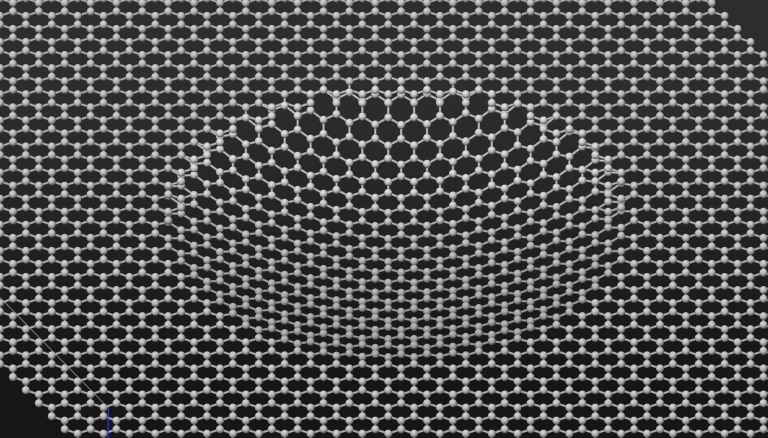
Write a WebGL 2 fragment shader that draws this pattern.

```glsl
#version 300 es
precision highp float;
// A honeycomb sheet of grey balls and rods, seen at a slant, with a round
// dent pressed into its middle. Each pixel is traced back to the flat sheet,
// then the nearby lattice cells are projected and drawn from far to near.

#define PITCH 0.0337        // cell width, canvas width = 1
#define ROW 0.0170          // foreshortened row spacing
#define BALL 0.0053         // ball radius
#define ROD 0.0016          // rod half width
#define DENT_CENTER vec2(0.517, 0.2995)
#define DENT_RADIUS vec3(0.306, 0.161, 0.200)  // sideways, far, near
#define DENT_DEPTH 0.051
#define DENT_SKEW 0.42      // steepens the far wall
#define RIM_START 0.88      // inner limit of the doubled far rim
#define SHEET_EDGES vec2(0.072, 1.508)  // limits of x + y
#define LIGHT vec3(-0.20, 0.42, 0.88)

uniform vec2 u_resolution;
out vec4 fragColor;

float segmentDistance(vec2 p, vec2 a, vec2 b) {
    vec2 ab = b - a;
    return length(p - a - ab * clamp(dot(p - a, ab) / dot(ab, ab), 0.0, 1.0));
}

float coverage(float d, float pixel) {
    return clamp(0.5 - d / pixel, 0.0, 1.0);
}

// Position within the dent, where its rim has length 1.
vec2 dentPosition(vec2 s) {
    vec2 t = s - DENT_CENTER;
    return t / vec2(DENT_RADIUS.x, t.y > 0.0 ? DENT_RADIUS.y : DENT_RADIUS.z);
}

// Drop of the sheet on the canvas at a flat sheet position.
float dentDrop(vec2 s) {
    vec2 t = dentPosition(s);
    return DENT_DEPTH * max(0.0, 1.0 - dot(t, t)) * (1.0 + DENT_SKEW * t.y);
}

vec2 project(vec2 s, float dented) {
    return s - vec2(0.0, dented * dentDrop(s));
}

// Inverse of project, by bisection along y.
vec2 unproject(vec2 p) {
    float low = p.y, high = p.y + 0.07;
    for (int i = 0; i < 10; i++) {
        float middle = 0.5 * (low + high);
        if (middle - dentDrop(vec2(p.x, middle)) < p.y) low = middle;
        else high = middle;
    }
    return vec2(p.x, 0.5 * (low + high));
}

bool onSheet(vec2 s) {
    return s.x + s.y > SHEET_EDGES.x && s.x + s.y < SHEET_EDGES.y;
}

// The flat sheet overlaps the far rim of the dent in a narrow band.
bool onRim(vec2 s) {
    vec2 t = dentPosition(s);
    float rho = length(t);
    return t.y > -0.08 && rho > RIM_START && rho < 1.0;
}

// Walls turned to the viewer are brighter, those turned away dimmer.
float wallLight(vec2 s) {
    vec2 e = vec2(0.0, 0.012);
    float stretch = 1.0 - (dentDrop(s + e) - dentDrop(s - e)) / (2.0 * e.y);
    return clamp(pow(stretch, 0.35), 0.85, 1.08);
}

// Paints one lit ball over layer = (premultiplied grey, alpha).
void paintBall(inout vec2 layer, vec2 offset, float pixel) {
    vec2 n = offset / BALL;
    vec3 normal = vec3(n, sqrt(max(0.0, 1.0 - dot(n, n))));
    float lit = max(0.0, dot(normal, normalize(LIGHT)));
    float grey = mix(0.31, 0.81, lit);
    layer = mix(layer, vec2(grey, 1.0), coverage(length(offset) - BALL, pixel));
}

// Adds the cells around p: a ball pair and three rods per cell.
void drawLattice(vec2 p, vec2 s, float dented, float pixel, inout vec2 balls, inout float rodDistance) {
    float nearRow = round(s.y / ROW);
    for (float dj = 1.0; dj >= -1.0; dj--) {
        float row = nearRow + dj;
        float shift = 0.5 * mod(row, 2.0);
        float nearColumn = round(s.x / PITCH - shift);
        for (float di = -1.0; di <= 1.0; di++) {
            vec2 cell = vec2((nearColumn + di + shift) * PITCH, row * ROW);
            if (!onSheet(cell) || (dented < 0.5 && !onRim(cell))) continue;
            vec2 far = project(cell + vec2(0.0, ROW / 3.0), dented);
            vec2 near = project(cell - vec2(0.0, ROW / 3.0), dented);
            rodDistance = min(rodDistance, segmentDistance(p, far, near));
            for (float side = -0.5; side <= 0.5; side++) {
                vec2 nextCell = cell + vec2(side * PITCH, ROW);
                if (!onSheet(nextCell)) continue;
                vec2 next = project(nextCell - vec2(0.0, ROW / 3.0), dented);
                rodDistance = min(rodDistance, segmentDistance(p, far, next));
            }
            paintBall(balls, p - far, pixel);
            paintBall(balls, p - near, pixel);
        }
    }
}

void main() {
    float pixel = 1.0 / u_resolution.x;
    vec2 p = gl_FragCoord.xy * pixel;
    float height = gl_FragCoord.y / u_resolution.y;
    // Backdrop, lighter towards the top
    vec3 color = mix(vec3(0.085, 0.085, 0.09), vec3(0.170, 0.180, 0.170), smoothstep(0.05, 0.85, height));
    // Lattice: rods below, balls above
    vec2 balls = vec2(0.0), sheet = unproject(p);
    float rodDistance = 1.0, light = wallLight(sheet);
    drawLattice(p, sheet, 1.0, pixel, balls, rodDistance);
    drawLattice(p, p, 0.0, pixel, balls, rodDistance);
    float rodGrey = light * mix(0.72, 0.45, clamp(rodDistance / ROD, 0.0, 1.0));
    color = mix(color, vec3(rodGrey), coverage(rodDistance - ROD, pixel));
    color = color * (1.0 - balls.y) + light * balls.x;
    // Thin frame line and axis at the lower left
    float frame = segmentDistance(p, vec2(0.0, 0.183), vec2(0.141, 0.039));
    float axis = segmentDistance(p, vec2(0.141, 0.037), vec2(0.141, 0.0));
    color = mix(color, vec3(0.72), 0.6 * coverage(frame - 0.0007, pixel));
    color = mix(color, vec3(0.18, 0.22, 0.70), coverage(axis - 0.0008, pixel));
    fragColor = vec4(color, 1.0);
}
```
